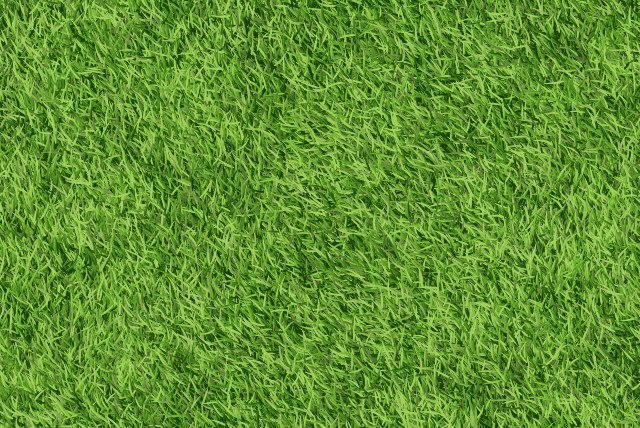
This texture is drawn by a Shadertoy shader. Its source:

```glsl
#define LAYERS 17
#define CELL 0.0265
#define BLADE_HALF_LENGTH 0.026
#define BLADE_HALF_WIDTH 0.0023
#define LEAN 2.05
#define LEAN_DRIFT 1.3
#define LEAN_SPREAD 1.4
#define BEND 0.2
#define DRY_SHARE 0.2
#define PATCH_DEPTH 0.5
#define TONE_CONTRAST 1.85
#define LAYER_FADE 0.17

const vec3 SOIL_GREEN  = vec3(0.09, 0.25, 0.02);
const vec3 SHADE_GREEN = vec3(0.23, 0.45, 0.09);
const vec3 LEAF_GREEN  = vec3(0.34, 0.59, 0.13);
const vec3 LIT_GREEN   = vec3(0.45, 0.71, 0.18);
const vec3 TIP_GREEN   = vec3(0.64, 0.82, 0.36);
const vec3 DRY_GREEN   = vec3(0.48, 0.61, 0.27);

vec4 hash4(vec2 p) {
    vec4 h = fract(p.xyxy * vec4(0.1031, 0.1030, 0.0973, 0.1099));
    h += dot(h, h.wzxy + 33.33);
    return fract((h.xxyz + h.yzzw) * h.zywx);
}

float valueNoise(vec2 p) {
    vec2 i = floor(p), f = fract(p);
    f = f * f * (3.0 - 2.0 * f);
    float low  = mix(hash4(i).x, hash4(i + vec2(1, 0)).x, f.x);
    float high = mix(hash4(i + vec2(0, 1)).x, hash4(i + vec2(1, 1)).x, f.x);
    return mix(low, high, f.y);
}

// Tone 0..1 runs from deep shadow to sunlit tip
vec3 grassColor(float tone) {
    float s = clamp(tone, 0.0, 1.0) * 4.0;
    vec3 c = mix(SOIL_GREEN, SHADE_GREEN, clamp(s, 0.0, 1.0));
    c = mix(c, LEAF_GREEN, clamp(s - 1.0, 0.0, 1.0));
    c = mix(c, LIT_GREEN, clamp(s - 2.0, 0.0, 1.0));
    return mix(c, TIP_GREEN, clamp(s - 3.0, 0.0, 1.0));
}

// Returns coverage, position from root to tip, and side across the blade
vec3 blade(vec2 p, float angle, float size, float bend, float aa) {
    vec2 dir = vec2(cos(angle), sin(angle));
    vec2 q = vec2(dot(p, dir), dot(p, vec2(-dir.y, dir.x)));
    float halfLength = BLADE_HALF_LENGTH * size;
    float along = q.x / halfLength;
    q.y += bend * halfLength * (along * along - 0.35);
    float t = clamp(along * 0.5 + 0.5, 0.0, 1.0);
    float taper = (1.0 - t * t * t) * smoothstep(-0.3, 0.3, t);
    float width = BLADE_HALF_WIDTH * mix(0.6, 1.15, size) * taper;
    float cover = 1.0 - smoothstep(-aa, aa, abs(q.y) - width);
    cover *= 1.0 - smoothstep(-aa, aa, abs(q.x) - halfLength + aa);
    return vec3(cover, t, clamp(q.y / BLADE_HALF_WIDTH, -1.0, 1.0));
}

void mainImage(out vec4 fragColor, in vec2 fragCoord) {
    vec2 uv = fragCoord / iResolution.y;
    float aa = 0.55 / iResolution.y;

    // Broad drift of direction and light across the lawn
    float drift = valueNoise(uv * 4.0 + 7.0) * 0.6 + valueNoise(uv * 9.0 + 31.0) * 0.4;
    float flow = LEAN + LEAN_DRIFT * (drift - 0.5);
    float clump = valueNoise(uv * 7.0 + 53.0) * 0.5 + valueNoise(uv * 17.0 + 71.0) * 0.5;
    float patchTone = PATCH_DEPTH * (clump - 0.5);

    vec3 color = grassColor(0.05 + patchTone);

    // Blades stacked from the shaded base up to the sunlit top
    for (int layer = 0; layer < LAYERS; layer++) {
        float depth = float(layer);
        float exposure = exp(-LAYER_FADE * (float(LAYERS - 1) - depth));
        vec2 grid = uv / CELL + hash4(vec2(depth, 17.0)).xy * 9.0;
        vec2 home = floor(grid);

        for (int y = 1; y >= -1; y--)
        for (int x = -1; x <= 1; x++) {
            vec2 cell = home + vec2(x, y);
            vec4 place = hash4(cell + 131.0 * depth + 11.0);
            vec4 look = hash4(cell + 157.0 * depth + 419.0);

            float spread = LEAN_SPREAD * (place.z + look.w - 1.0);
            float size = mix(0.55, 1.0, place.w);
            vec2 p = (grid - cell - place.xy) * CELL;
            vec3 b = blade(p, flow + spread, size, BEND * (look.z * 2.0 - 1.0), aa);

            float tone = mix(exposure, look.x, 0.66) - 0.5;
            tone = 0.48 + TONE_CONTRAST * tone + patchTone;
            tone += 0.35 * (b.y - 0.5) + 0.15 * b.z;

            vec3 bladeColor = grassColor(tone);
            vec3 dryColor = DRY_GREEN * (0.7 + 0.55 * clamp(tone, 0.0, 1.0));
            bladeColor = mix(bladeColor, dryColor, step(look.y, DRY_SHARE));
            color = mix(color, bladeColor, b.x);
        }
    }
    fragColor = vec4(color, 1.0);
}
```
